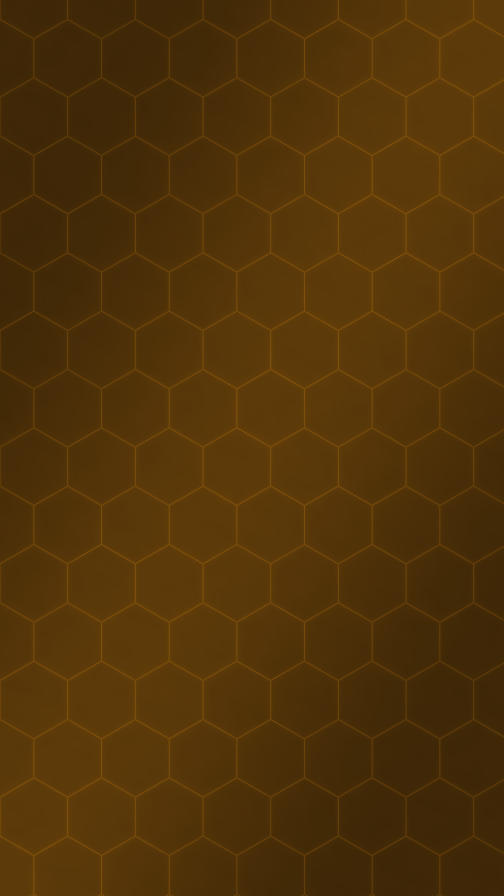
This pattern is drawn by a WebGL 2 fragment shader. Its source:

```glsl
#version 300 es
precision highp float;

uniform vec2 u_resolution;
out vec4 outColor;

// Distance from a point to the nearest edge of pointy-top cells of width 1
float hexEdge(vec2 p) {
  vec2 period = vec2(1.0, 1.7320508);
  vec2 a = mod(p + 0.5 * period, period) - 0.5 * period;
  vec2 b = mod(p, period) - 0.5 * period;
  vec2 local = abs(dot(a, a) < dot(b, b) ? a : b);
  return 0.5 - max(local.x, dot(local, vec2(0.5, 0.8660254)));
}

// Soft mottling from rotated, layered sines, about -1 to 1
float mottle(vec2 p) {
  float sum = 0.0;
  float weight = 0.5;
  for (int i = 0; i < 4; i++) {
    sum += weight * sin(p.x + 1.7 * sin(p.y)) * sin(p.y + 1.3);
    p = mat2(1.2, 1.6, -1.6, 1.2) * p + 2.1;
    weight *= 0.55;
  }
  return sum;
}

void main() {
  vec2 uv = gl_FragCoord.xy / u_resolution;
  vec2 p = gl_FragCoord.xy / u_resolution.x * vec2(7.448, 7.482) - vec2(0.0, 0.312);
  float pixel = 7.448 / u_resolution.x;

  // Diagonal sheen: bright from lower left to upper right
  float offAxis = 0.5 * abs(uv.x - uv.y);
  float sheen = 1.0 - smoothstep(0.0, 0.36, offAxis);
  vec3 color = mix(vec3(0.245, 0.153, 0.027), vec3(0.362, 0.227, 0.036), sheen);
  color *= 1.0 + 0.022 * mottle(p * 5.0);

  // Thin amber outlines with a faint glow
  float edge = hexEdge(p);
  float line = clamp((0.009 - edge) / pixel + 0.5, 0.0, 1.0);
  float glow = exp(-edge / 0.035);
  float wear = 0.9 + 0.1 * mottle(p * 1.3);
  vec3 amber = mix(vec3(0.44, 0.275, 0.035), vec3(0.56, 0.355, 0.045), sheen);
  color = mix(color, amber, wear * max(0.75 * line, 0.2 * glow));

  outColor = vec4(color, 1.0);
}
```
